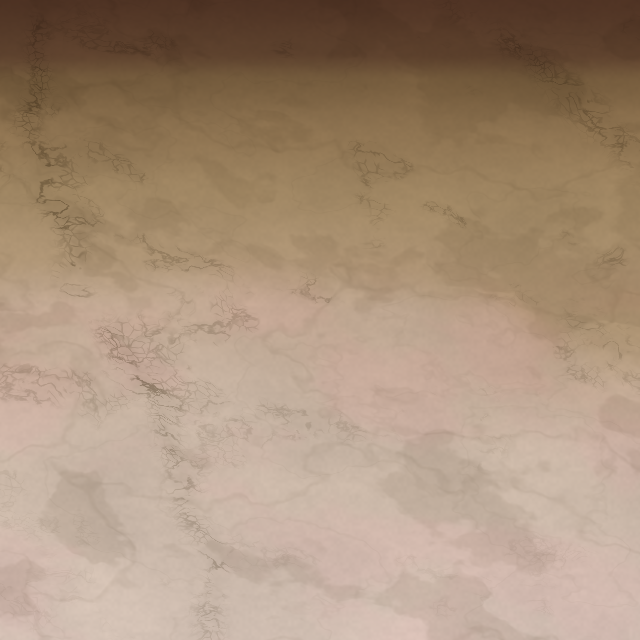
A Shadertoy shader for this texture:

```glsl
// Weathered plaster: a dark brown ledge fading through tan to pale pink beige.
// Layered noise makes faint stains and contour bands; broken crumbs made of
// noise contours and cellular edges gather in patches and along two fissures.

const int STOPS = 9;
const float STOP_DEPTH[STOPS] = float[STOPS](0.0, 0.085, 0.125, 0.21, 0.31, 0.42, 0.52, 0.70, 1.0);
const vec3 STOP_COLOR[STOPS] = vec3[STOPS](
    vec3(0.31, 0.20, 0.14), vec3(0.37, 0.26, 0.18), vec3(0.46, 0.36, 0.24),
    vec3(0.56, 0.455, 0.32), vec3(0.63, 0.53, 0.39), vec3(0.68, 0.58, 0.455),
    vec3(0.75, 0.655, 0.57), vec3(0.79, 0.715, 0.65), vec3(0.82, 0.75, 0.70));

const vec3 CRUMB_TINT = vec3(0.72, 0.70, 0.65);
const vec3 STAIN_TINT = vec3(0.90, 0.89, 0.87);
const vec3 PINK_SHIFT = vec3(0.018, -0.008, 0.004);
const float FISSURE_WIDTH = 0.022;
const float CRUMB_STRENGTH = 0.75;
const float BAND_STRENGTH = 0.35;
const float GRAIN_STRENGTH = 0.022;

float hash(vec2 p) {
    vec3 q = fract(vec3(p.xyx) * 0.1031);
    q += dot(q, q.yzx + 33.33);
    return fract((q.x + q.y) * q.z);
}

float valueNoise(vec2 p) {
    vec2 i = floor(p), f = fract(p);
    f = f * f * (3.0 - 2.0 * f);
    return mix(mix(hash(i), hash(i + vec2(1, 0)), f.x),
               mix(hash(i + vec2(0, 1)), hash(i + vec2(1, 1)), f.x), f.y);
}

float fbm(vec2 p) {
    float sum = 0.0, amp = 0.52;
    for (int i = 0; i < 5; i++) {
        sum += amp * valueNoise(p);
        p = mat2(1.6, 1.2, -1.2, 1.6) * p + 17.3;
        amp *= 0.5;
    }
    return sum;
}

// Gap between the nearest and second nearest cell points: zero on cell edges.
float cellEdge(vec2 p) {
    vec2 cell = floor(p);
    float near = 8.0, second = 8.0;
    for (int y = -1; y <= 1; y++)
    for (int x = -1; x <= 1; x++) {
        vec2 c = cell + vec2(x, y);
        float d = length(c + vec2(hash(c), hash(c + 71.7)) - p);
        second = min(second, max(near, d));
        near = min(near, d);
    }
    return second - near;
}

// Soft line around a level of a field.
float contour(float field, float level, float width) {
    return 1.0 - smoothstep(0.0, width, abs(field - level));
}

vec3 wallGradient(float depth) {
    vec3 col = STOP_COLOR[0];
    for (int i = 1; i < STOPS; i++)
        col = mix(col, STOP_COLOR[i], smoothstep(STOP_DEPTH[i - 1], STOP_DEPTH[i], depth) * 0.4
            + 0.6 * clamp((depth - STOP_DEPTH[i - 1]) / (STOP_DEPTH[i] - STOP_DEPTH[i - 1]), 0.0, 1.0));
    return col;
}

// Closeness to the two fissures, x measured across and t down the wall.
float fissures(vec2 p, float t) {
    float wobble = 0.012 * sin(t * 23.0) + 0.007 * sin(t * 51.0 + 1.0);
    float left = (p.x - 0.06 - 0.27 * smoothstep(0.22, 0.9, t) - wobble) / FISSURE_WIDTH;
    float right = (p.x - 0.68 - 1.8 * t + 2.0 * t * t - wobble) / (1.6 * FISSURE_WIDTH);
    return exp(-left * left) + 0.8 * exp(-right * right) * (1.0 - smoothstep(0.25, 0.32, t));
}

void mainImage(out vec4 fragColor, in vec2 fragCoord) {
    vec2 uv = fragCoord / iResolution.xy;
    float t = 1.0 - uv.y;

    // Wavy coordinates, flattened so that features lie mostly sideways
    vec2 warp = vec2(fbm(uv * 9.0), fbm(uv * 9.0 + 40.0)) - 0.5;
    vec2 p = uv + 0.05 * warp;
    vec2 flat_p = p * vec2(1.0, 1.7) + vec2(0.0, 0.25 * p.x);

    // Base gradient, its tan zone reaching lower on the right
    float broad = fbm(flat_p * 3.0 + 5.0) - 0.5;
    float middle = smoothstep(0.2, 0.5, t) * (1.0 - smoothstep(0.55, 0.9, t));
    float sag = middle * (0.08 * smoothstep(0.35, 1.0, uv.x) - 0.03 + 0.16 * broad);
    vec3 col = wallGradient(t - sag + 0.012 * broad);

    // Pale and pink mottling
    float mottle = fbm(flat_p * 6.0 + 23.0);
    col *= 1.0 + 0.10 * (mottle - 0.5);
    col += PINK_SHIFT * smoothstep(0.45, 0.68, fbm(flat_p * 5.0 + 61.0)) * smoothstep(0.35, 0.55, t);

    // Soft stains and faint contour bands
    float stain = smoothstep(0.57, 0.64, fbm(flat_p * 7.0 + 90.0));
    float band = contour(fbm(flat_p * 3.2 + 31.0), 0.52, 0.022)
               + 0.6 * contour(mottle, 0.43, 0.018);
    col *= mix(vec3(1.0), STAIN_TINT, 0.5 * stain + BAND_STRENGTH * band);

    // Crumbs: thin broken outlines, kept only near fissures and in patches
    float outlines = contour(fbm(flat_p * 24.0), 0.5, 0.05);
    float cells = 1.0 - smoothstep(0.03, 0.22, cellEdge(flat_p * 62.0 + 2.5 * warp));
    float crumbs = max(outlines, 0.7 * cells * smoothstep(0.42, 0.56, fbm(uv * 38.0 + 8.0)));
    float fissure = fissures(p, t) * smoothstep(0.34, 0.54, fbm(uv * vec2(7.0, 13.0) + 3.0));
    float patches = smoothstep(0.60, 0.70, fbm(flat_p * 8.5 + 130.0));
    float fade = mix(1.0, 0.55, smoothstep(0.4, 0.95, t)) * smoothstep(0.0, 0.12, t + 0.03);
    float amount = fade * (fissure + 0.6 * patches * (1.0 - 0.5 * smoothstep(0.55, 0.8, t)));
    col *= mix(vec3(1.0), CRUMB_TINT, clamp(CRUMB_STRENGTH * amount * (0.2 + crumbs), 0.0, 1.0));

    // Fine grain
    col *= 1.0 + GRAIN_STRENGTH * (valueNoise(uv * 210.0) + valueNoise(uv * vec2(70.0, 120.0)) - 1.0);
    fragColor = vec4(col, 1.0);
}
```
